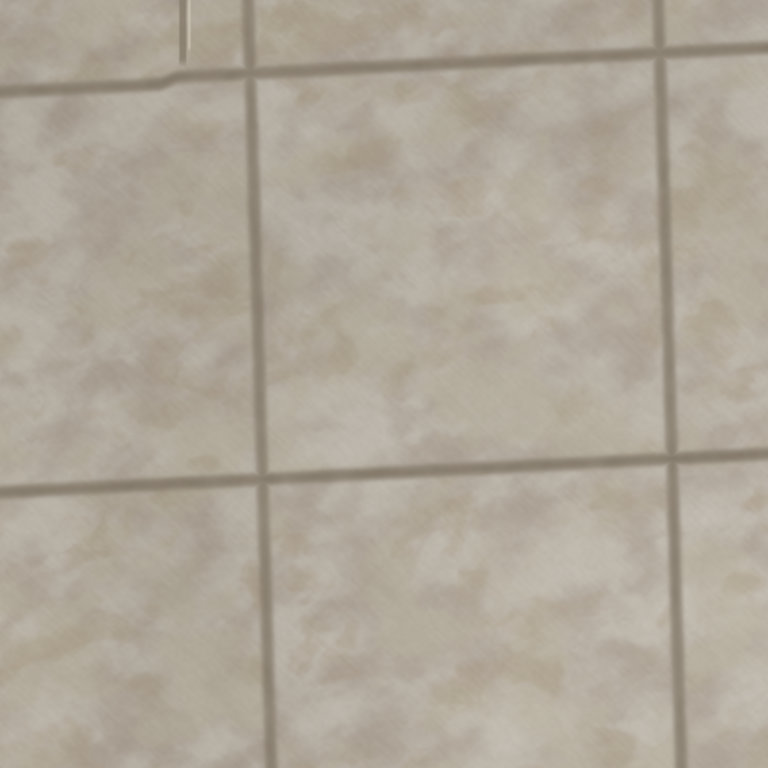
A Shadertoy shader for this texture:

```glsl
const vec3 PALE_STONE = vec3(0.728, 0.703, 0.662);
const vec3 SAND_STONE = vec3(0.695, 0.668, 0.598);
const vec3 DUSKY_STONE = vec3(0.655, 0.614, 0.565);
const vec3 OCHRE_STAIN = vec3(0.645, 0.590, 0.505);
const vec3 GROUT = vec3(0.530, 0.488, 0.427);
const vec3 CHIP_LIGHT = vec3(0.800, 0.770, 0.710);

const vec2 TILE_SIZE = vec2(0.534, 0.526);
const vec2 GRID_ORIGIN = vec2(0.353, 0.359);
const vec2 GRID_SKEW = vec2(0.030, -0.050);

float hash(vec2 p) {
    vec3 q = fract(vec3(p.xyx) * 0.1031);
    q += dot(q, q.yzx + 33.33);
    return fract((q.x + q.y) * q.z);
}

float valueNoise(vec2 p) {
    vec2 cell = floor(p);
    vec2 f = fract(p);
    f = f * f * (3.0 - 2.0 * f);
    float low = mix(hash(cell), hash(cell + vec2(1, 0)), f.x);
    float high = mix(hash(cell + vec2(0, 1)), hash(cell + vec2(1, 1)), f.x);
    return mix(low, high, f.y);
}

float fbm(vec2 p) {
    float sum = 0.0;
    float weight = 0.5;
    for (int octave = 0; octave < 4; octave++) {
        sum += weight * valueNoise(p);
        p = mat2(1.6, 1.2, -1.2, 1.6) * p + 17.3;
        weight *= 0.5;
    }
    return sum / 0.9375;
}

vec2 rotate(vec2 p, float angle) {
    float c = cos(angle);
    float s = sin(angle);
    return vec2(c * p.x + s * p.y, c * p.y - s * p.x);
}

// Sharp-shouldered band around distance zero
float band(float dist, float halfWidth, float blur) {
    return 1.0 - smoothstep(halfWidth - blur, halfWidth + blur, abs(dist));
}

// Out-of-focus joint: a rounded core that fades into the tile
float softJoint(float dist, float width, float pixel) {
    float r = dist / max(width, pixel);
    return exp(-r * r * (0.55 + 0.45 * r * r));
}

// Skewed grid, with a small slip in the upper joint
vec2 tileCoords(vec2 p) {
    float slip = mix(-0.005, 0.003, smoothstep(0.205, 0.235, p.x));
    vec2 q = p - GRID_ORIGIN + GRID_SKEW * p.yx;
    q.y -= slip * step(0.7, p.y);
    return q / TILE_SIZE;
}

vec3 stoneColor(vec2 p, vec2 tile) {
    vec2 q = rotate(p, 0.3) * vec2(17.0, 23.0) + tile * 19.7;
    vec2 warp = vec2(fbm(q * 0.6 + 3.1), fbm(q * 0.6 + 41.0)) - 0.5;
    float clouds = fbm(q + 0.8 * warp);
    float sand = fbm(q * 0.75 + 80.0 - warp);
    float stain = fbm(q * 0.9 + 130.0 + warp);

    vec3 color = mix(DUSKY_STONE, PALE_STONE, smoothstep(0.12, 0.74, clouds));
    color = mix(color, SAND_STONE, 0.65 * smoothstep(0.36, 0.72, sand));
    color = mix(color, OCHRE_STAIN, 0.50 * smoothstep(0.54, 0.80, stain));
    return color + (hash(tile + 7.0) - 0.5) * vec3(0.008, 0.010, 0.014);
}

// Slow drift in brightness, dimmer toward the left and the top
float broadTone(vec2 p) {
    float drift = 0.040 * (valueNoise(p * 4.5 + 5.0) - 0.5);
    return drift + 0.022 * smoothstep(0.0, 1.0, p.x) - 0.016 * p.y - 0.002;
}

// Fine diagonal streaks and speckle
float surfaceGrain(vec2 p) {
    float streaks = valueNoise(rotate(p, -0.75) * vec2(45.0, 240.0));
    float speckle = valueNoise(p * 200.0);
    return 0.014 * (streaks - 0.5) + 0.012 * (speckle - 0.5);
}

void mainImage(out vec4 fragColor, in vec2 fragCoord) {
    vec2 p = fragCoord / iResolution.xy;
    float pixel = 1.0 / min(iResolution.x, iResolution.y);

    vec2 grid = tileCoords(p);
    vec2 jointDist = abs(fract(grid + 0.5) - 0.5) * TILE_SIZE;
    jointDist += 0.0016 * (fbm(p * 30.0) - 0.5);

    // Mottled tile faces
    vec3 color = stoneColor(p, floor(grid)) + surfaceGrain(p) + broadTone(p);

    // Grout lines; upright joints are a little fainter
    float upright = 0.86 * softJoint(jointDist.x, 0.0085, pixel);
    float level = 0.97 * softJoint(jointDist.y, 0.0088, pixel);
    vec3 groutColor = GROUT + 0.06 * (fbm(p * 40.0 + 9.0) - 0.5);
    color = mix(color, groutColor, max(upright, level));

    // Short groove with a bright lip above the slipped joint
    float groove = band(p.x - 0.238, 0.0045, max(0.002, pixel));
    float lip = band(p.x - 0.2465, 0.0018, max(0.0014, pixel));
    color = mix(color, GROUT, 0.85 * groove * smoothstep(0.910, 0.925, p.y));
    color = mix(color, CHIP_LIGHT, 0.75 * lip * smoothstep(0.930, 0.940, p.y));

    fragColor = vec4(clamp(color, 0.0, 1.0), 1.0);
}
```
